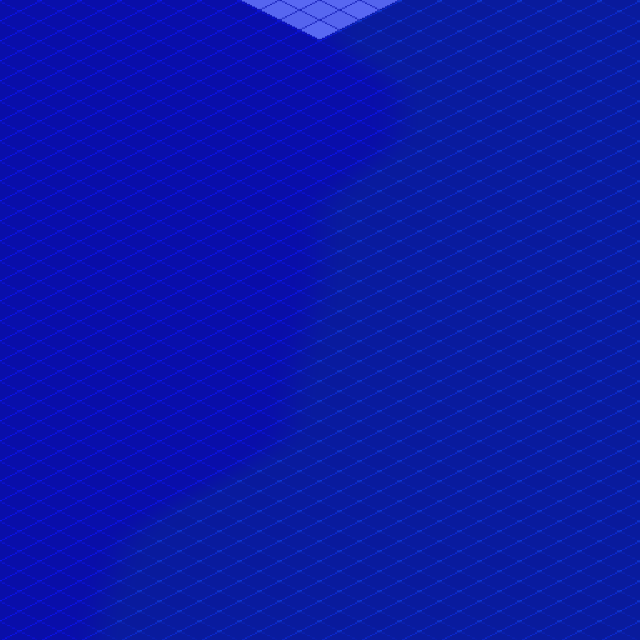
Give the GLSL for this pattern, as a WebGL 2 fragment shader.

```glsl
#version 300 es
precision highp float;
// Blue isometric grid: 16 by 32 flat diamonds over two softly joined blue faces,
// with the tip of a pale tiled face at the top. Lines climb in small crisp stairs
// with alternating bright steps; the falling family is fainter.

#define ROWS 32.0            // diamonds down; half as many across
#define STEPS 256.0          // stair steps across the canvas
#define LINE_PHASE 0.0625    // downward shift of the blue grid, in rows
#define LINE_WIDTH 0.00195   // line thickness, in canvas heights
#define RISING_DASH 0.20     // contrast between alternate steps
#define FALLING_DASH 0.30
#define FALLING_LEFT 0.65    // strength of falling lines on each face
#define FALLING_RIGHT 0.42
#define TILE_VARIATION 0.006
#define FACE_BLEND 0.045     // softness where the blue faces join
#define TIP_DEPTH 0.0625     // height of the pale tip

uniform vec2 u_resolution;
out vec4 fragColor;

const vec3 LEFT_FACE = vec3(0.035, 0.055, 0.66);
const vec3 RIGHT_FACE = vec3(0.035, 0.105, 0.615);
const vec3 LEFT_LINE = vec3(0.04, 0.065, 0.94);
const vec3 RIGHT_LINE = vec3(0.04, 0.16, 0.84);
const vec3 NODE_GLOW = vec3(0.02, 0.11, 0.10);
const vec3 PALE_FACE = vec3(0.34, 0.40, 0.94);
const vec3 PALE_LINE = vec3(0.10, 0.14, 0.74);

// Coverage of lines at every whole value of a slanted coordinate.
float gridLine(float coord, float pixel) {
    float dist = abs(fract(coord + 0.5) - 0.5) / ROWS;
    float halfWidth = 0.5 * LINE_WIDTH;
    return 1.0 - smoothstep(halfWidth - 0.5 * pixel, halfWidth + 0.5 * pixel, dist);
}

// Smooth, non-repeating tint for each tile, from -1 to 1.
float tileTint(vec2 tile) {
    return 0.5 * sin(dot(tile, vec2(1.7, 2.9)))
         + 0.3 * sin(dot(tile, vec2(-3.1, 1.3)) + 1.0)
         + 0.2 * sin(dot(tile, vec2(4.3, 5.1)) + 2.0);
}

// Horizontal position of the join between the blue faces at a given depth.
float faceJoin(float depth) {
    float join = 0.62;
    join -= 0.10 * (1.0 - smoothstep(0.05, 0.15, depth));
    join -= 0.12 * smoothstep(0.20, 0.34, depth);
    join -= 0.05 * smoothstep(0.40, 0.66, depth);
    join -= 0.25 * smoothstep(0.66, 0.86, depth);
    join -= 0.05 * smoothstep(0.80, 1.00, depth);
    return join;
}

// Rising (x) and falling (y) coordinates: one whole step per tile.
vec2 slantedCoords(float x, float depth) {
    return ROWS * vec2(depth + 0.5 * x, depth - 0.5 * x);
}

void main() {
    vec2 p = gl_FragCoord.xy / u_resolution;
    float pixel = 1.0 / u_resolution.y;
    float depth = 1.0 - p.y;

    // Stair steps: x is held constant over each step.
    float stepIndex = floor(p.x * STEPS);
    float stairX = (stepIndex + 0.5) / STEPS;
    float alternate = 1.0 - 2.0 * mod(stepIndex, 2.0);

    // Blue grid lines and their crossings.
    vec2 slant = slantedCoords(stairX, depth) - LINE_PHASE;
    float rising = gridLine(slant.x, pixel) * (1.0 - RISING_DASH + RISING_DASH * alternate);
    float falling = gridLine(slant.y, pixel) * (1.0 - FALLING_DASH - FALLING_DASH * alternate);
    vec2 toNode = (fract(slant + 0.5) - 0.5) / ROWS;
    float node = exp(-dot(toNode, toNode) / (0.0022 * 0.0022));

    // Blue faces.
    float right = smoothstep(-FACE_BLEND, FACE_BLEND, p.x - faceJoin(depth));
    vec3 color = mix(LEFT_FACE, RIGHT_FACE, right);
    color += TILE_VARIATION * tileTint(floor(slant)) * vec3(0.2, 0.4, 1.0);
    vec3 lineColor = mix(LEFT_LINE, RIGHT_LINE, right);
    float fallingShare = mix(FALLING_LEFT, FALLING_RIGHT, right);
    color = mix(color, lineColor, max(rising, fallingShare * falling));
    color += NODE_GLOW * node * mix(0.2, 1.0, right);

    // Pale tip with dark stepped lines.
    vec2 tipSlant = slantedCoords(stairX, depth);
    float tipLines = max(gridLine(tipSlant.x, pixel), gridLine(tipSlant.y, pixel));
    vec3 pale = PALE_FACE + 3.0 * TILE_VARIATION * tileTint(floor(tipSlant));
    pale = mix(pale, PALE_LINE, tipLines * (0.85 + 0.15 * alternate));
    float tipEdge = TIP_DEPTH - 0.5 * abs(stairX - 0.5) - depth;
    color = mix(color, pale, smoothstep(-0.5 * pixel, 0.5 * pixel, tipEdge));

    fragColor = vec4(color, 1.0);
}
```
